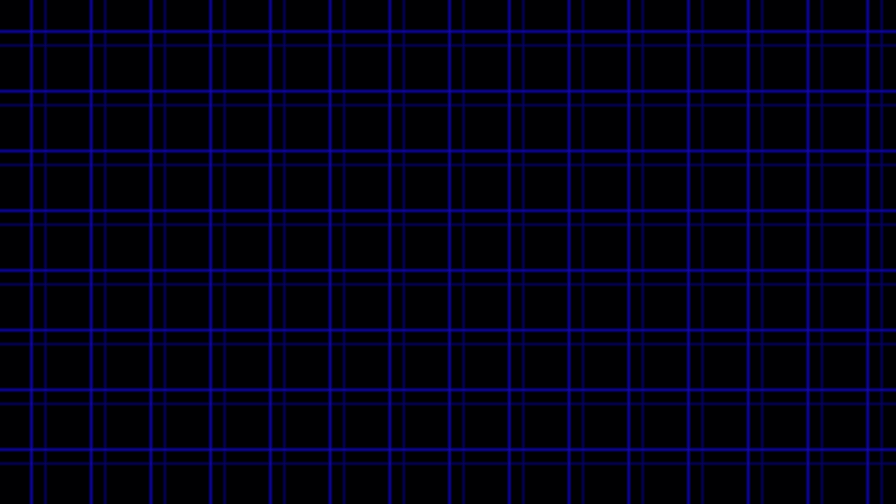
Write a Shadertoy shader that draws this pattern.

```glsl
// Dark tartan grid: fifteen square cells across, measured from the top left.
// Each axis repeats one strong and one faint soft blue thread with fract,
// and the two axes are blended so that crossings glow slightly.

// Soft thread at a given place in the unit cell, with wrapped distance
float thread(float coord, float place, float halfWidth) {
    float dist = abs(fract(coord - place + 0.5) - 0.5);
    return 1.0 - smoothstep(0.0, halfWidth, dist);
}

// Strong and faint thread pair along one axis
float threadPair(float coord, float pixel) {
    float strong = thread(coord, 0.527, max(0.057, pixel));
    float faint = thread(coord, 0.761, max(0.052, pixel));
    return 0.52 * strong + 0.28 * faint;
}

void mainImage(out vec4 fragColor, in vec2 fragCoord) {
    // Cell units, with y running down from the top edge
    float pixel = 15.0 / iResolution.x;
    vec2 cell = vec2(fragCoord.x, iResolution.y - fragCoord.y) * pixel;

    // Blend the warp and weft
    float warp = threadPair(cell.x, pixel);
    float weft = threadPair(cell.y, pixel);
    float glow = max(warp, weft) + 0.25 * min(warp, weft);

    // Near black ground; brighter threads lean a little towards violet
    vec3 color = vec3(0.0, 0.0, 0.008) + vec3(0.18 * glow * glow, 0.07 * glow * glow, glow);
    fragColor = vec4(color, 1.0);
}
```
